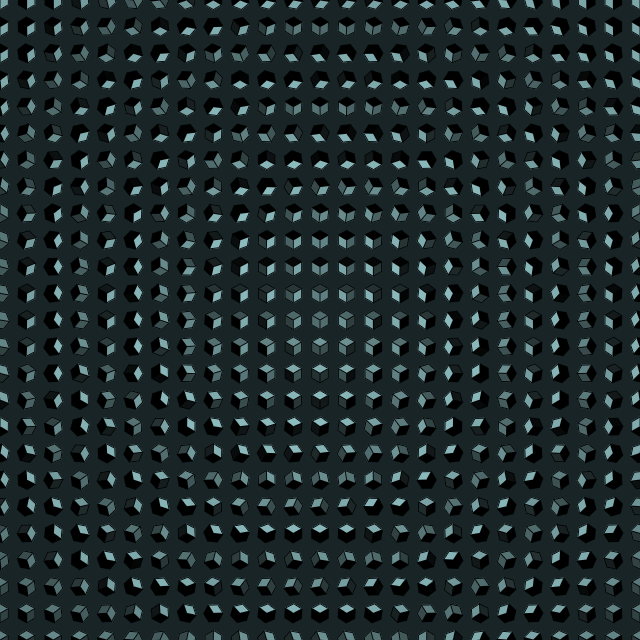
Give the GLSL for this pattern, as a Shadertoy shader.

```glsl
#define CELLS 24.0
#define CUBE_RADIUS 0.36
#define LINE_HALF 0.017
#define LIGHT_HEIGHT 3.1
#define TURN_START 3.0
#define TURN_END 16.0
#define BACKGROUND vec3(0.095, 0.14, 0.15)
#define LIT_FACE vec3(0.555, 0.74, 0.75)
#define INK vec3(0.0, 0.004, 0.006)

const float TAU = 6.2831853;

mat2 rotation(float a) {
    float c = cos(a), s = sin(a);
    return mat2(c, s, -s, c);
}

// Hexagon with a corner pointing up
float hexDistance(vec2 p, float radius) {
    p = abs(p);
    return max(p.x, dot(p, vec2(0.5, 0.8660254))) - radius * 0.8660254;
}

float coverage(float d, float pixel) {
    return clamp(0.5 - d / pixel, 0.0, 1.0);
}

void mainImage(out vec4 fragColor, in vec2 fragCoord) {
    float pixel = CELLS / iResolution.y;
    vec2 p = (fragCoord - 0.5 * iResolution.xy) * pixel;
    vec2 cell = floor(p + 0.5);
    vec2 local = p - cell;

    // Clockwise turn that grows with distance from the centre
    float turn = -TAU * smoothstep(TURN_START, TURN_END, length(cell));

    // Point light hovering above the middle of the grid
    vec3 toLight = normalize(vec3(-cell, LIGHT_HEIGHT));

    // Pick the nearest of the three visible faces
    float nearest = -1e3, second = -1e3, light = 0.0;
    for (int i = 0; i < 3; i++) {
        float angle = TAU * (0.25 + float(i) / 3.0) + turn;
        vec2 facing = vec2(cos(angle), sin(angle));
        float reach = dot(local, facing);
        if (reach > nearest) {
            second = nearest;
            nearest = reach;
            vec3 normal = vec3(facing * 0.8164966, 0.5773503);
            light = max(dot(normal, toLight), 0.0);
        } else {
            second = max(second, reach);
        }
    }

    // Inked seams and silhouette
    float seam = (nearest - second) / sqrt(3.0);
    float outline = hexDistance(rotation(-turn) * local, CUBE_RADIUS);
    float ink = max(coverage(seam - LINE_HALF, pixel),
                    coverage(abs(outline) - LINE_HALF, pixel));

    vec3 cube = mix(LIT_FACE * light, INK, ink);
    vec3 color = mix(BACKGROUND, cube, coverage(outline - LINE_HALF, pixel));
    fragColor = vec4(color, 1.0);
}
```
